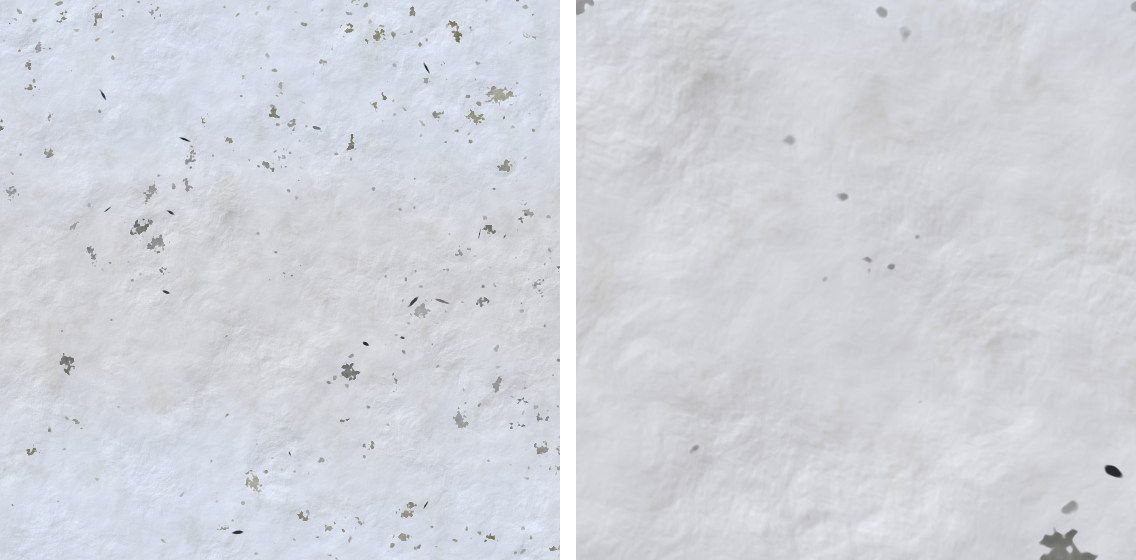
Left, the full canvas; right, a detail of the centre.
A WebGL 1 fragment shader for this texture:

```glsl
precision highp float;
// Rough whitewashed plaster with olive and grey stains and a few black specks.

uniform vec2 u_resolution;

vec2 hash2(vec2 cell) {
  vec3 q = fract(cell.xyx * vec3(0.1031, 0.1030, 0.0973));
  q += dot(q, q.yzx + 33.33);
  return fract((q.xx + q.yz) * q.zy);
}

float cornerSlope(vec2 cell, vec2 corner, vec2 f) {
  float angle = 6.2832 * hash2(cell + corner + 57.0).x;
  return dot(vec2(cos(angle), sin(angle)), f - corner);
}

// Gradient noise, roughly -0.7 to 0.7
float noise(vec2 p) {
  vec2 cell = floor(p);
  vec2 f = p - cell;
  vec2 w = f * f * f * (f * (f * 6.0 - 15.0) + 10.0);
  float low = mix(cornerSlope(cell, vec2(0.0), f), cornerSlope(cell, vec2(1.0, 0.0), f), w.x);
  float high = mix(cornerSlope(cell, vec2(0.0, 1.0), f), cornerSlope(cell, vec2(1.0), f), w.x);
  return mix(low, high, w.y);
}

// Plaster surface: rounded lumps with creases between them
float height(vec2 p) {
  float sum = 0.0;
  float amp = 0.5;
  p = p * 7.0 + 20.0;
  for (int i = 0; i < 6; i++) {
    float n = noise(p);
    sum += amp * mix(n, 1.6 * abs(n), 0.5);
    p = mat2(0.8, 0.6, -0.6, 0.8) * p * 2.03 + 11.0;
    amp *= 0.51;
  }
  return sum;
}

// Coverage of scattered marks, one per grid cell at most; ragged offsets the outline
float flecks(vec2 p, float grid, float density, vec2 radii, float stretch, float ragged, float soft) {
  vec2 home = floor(p * grid);
  float cover = 0.0;
  for (int y = -1; y <= 1; y++) {
    for (int x = -1; x <= 1; x++) {
      vec2 cell = home + vec2(float(x), float(y));
      vec2 place = hash2(cell + grid * 3.0);
      vec2 kind = hash2(cell + grid * 5.0 + 17.0);
      vec2 shape = hash2(cell + grid * 7.0 + 41.0);
      vec2 centre = (cell + place) / grid;
      float cluster = smoothstep(-0.35, 0.4, noise(centre * 4.5 + 8.0) + 0.25 * (centre.x - 0.5));
      float present = step(kind.x, density * cluster);
      float angle = 6.2832 * shape.x;
      vec2 q = mat2(cos(angle), sin(angle), -sin(angle), cos(angle)) * (p - centre);
      q.y /= mix(1.0, stretch, shape.y);
      float radius = mix(radii.x, radii.y, kind.y * kind.y);
      float d = length(q) - radius + ragged;
      cover = max(cover, present * mix(0.5, 1.0, place.x) * (1.0 - smoothstep(-soft, soft, d)));
    }
  }
  return cover;
}

void main() {
  vec2 p = gl_FragCoord.xy / u_resolution.y;
  float pixel = 1.0 / u_resolution.y;

  // Cool blue at top and bottom, neutral grey across the middle
  float edge = abs(p.y - 0.47) + 0.16 * noise(p * 3.0 + 4.0);
  vec3 color = mix(vec3(0.822, 0.826, 0.846), vec3(0.832, 0.86, 0.908), smoothstep(0.05, 0.42, edge));

  // Relief lit from the upper left, rougher in patches
  vec2 bend = 0.012 * vec2(noise(p * 14.0), noise(p * 14.0 + 31.0));
  vec2 surface = p + bend;
  float relief = height(surface) - height(surface + vec2(-0.0011, 0.0017));
  float roughness = mix(0.9, 2.3, smoothstep(-0.25, 0.4, noise(p * 9.0 + 63.0)));
  float shade = clamp(relief * roughness, -0.12, 0.1);
  shade += 0.03 * noise(p * 11.0 + 5.0) + 0.03 * noise(p * 38.0 + 9.0);
  color += shade * vec3(0.95, 1.0, 1.06);

  // Faint warm grime around the stains
  float grain = noise(p * 85.0 + 3.0) + 0.7 * noise(p * 190.0 + 6.0);
  float grime = smoothstep(0.1, 0.6, noise(p * 16.0 + 2.0) + 0.35 * grain);
  color -= grime * vec3(0.025, 0.03, 0.05);

  // Ragged stains: olive near top and bottom, grey in between
  vec3 stain = mix(vec3(0.43, 0.43, 0.41), vec3(0.49, 0.47, 0.32), smoothstep(0.15, 0.4, edge));
  stain += 0.12 * grain + shade;
  float patches = flecks(p, 16.0, 0.6, vec2(0.002, 0.011), 2.0, 0.014 * grain, 0.0022);
  float crumbs = flecks(p, 44.0, 0.28, vec2(0.0008, 0.0032), 2.0, 0.003 * grain, 0.0013);
  color = mix(color, stain, 0.85 * max(patches, 0.8 * crumbs));

  // Tiny black specks and short hairs
  float specks = flecks(p, 9.0, 0.35, vec2(0.001, 0.0028), 6.0, 0.001 * grain, max(0.0007, 0.6 * pixel));
  color = mix(color, vec3(0.12, 0.12, 0.13), specks);

  gl_FragColor = vec4(clamp(color, 0.0, 1.0), 1.0);
}
```
